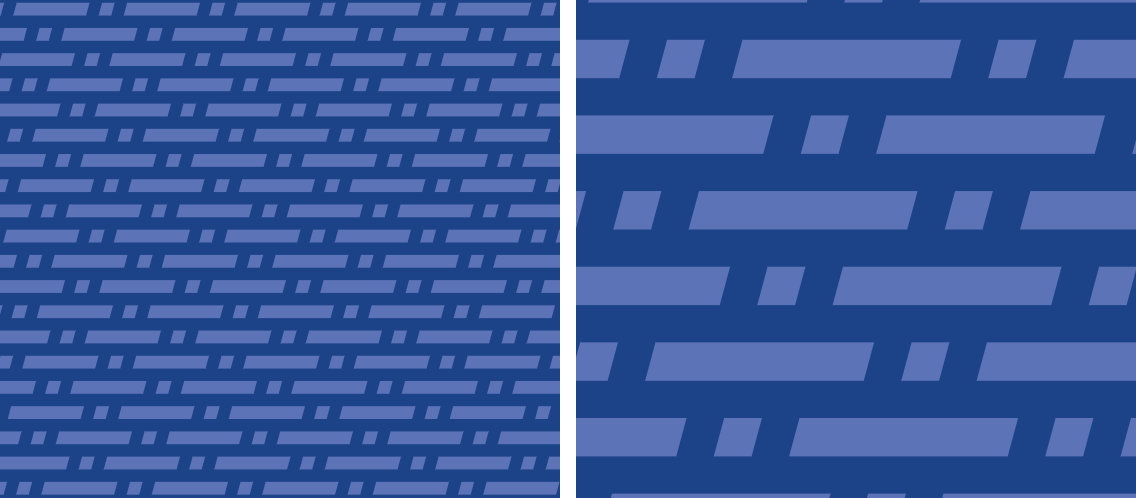
Left: the whole. Right: its middle third, enlarged.
Give the GLSL for this pattern, as a WebGL 2 fragment shader.

```glsl
#version 300 es
precision highp float;
// Staggered rows of slanted long bars and short dashes, periwinkle on navy.

uniform vec2 u_resolution;
out vec4 fragColor;

const vec3 NAVY = vec3(0.11, 0.26, 0.53);
const vec3 PERIWINKLE = vec3(0.36, 0.45, 0.72);

// Lengths are in row pitches; the canvas height holds ROWS of them.
const float ROWS = 19.75;
const float FIRST_ROW_Y = 0.387;   // centre of the bottom row
const float FIRST_BAR_X = 3.148;   // centre of a bar in the bottom row
const float PERIOD = 4.382;        // bar to bar along a row
const float ROW_SHIFT = -1.9035;   // sideways step per row going up
const float LEAN = 0.27;           // horizontal run per unit of height
const float HALF_HEIGHT = 0.254;
const float HALF_BAR = 1.445;
const float HALF_DASH = 0.25;

// Signed distance to a parallelogram with level top and bottom edges.
float slantedBar(vec2 p, vec2 halfSize, float lean) {
    float side = (abs(p.x - lean * p.y) - halfSize.x) / sqrt(1.0 + lean * lean);
    return max(side, abs(p.y) - halfSize.y);
}

// Offset from the nearest multiple of the period.
float repeatCentred(float x, float period) {
    return x - period * floor(x / period + 0.5);
}

// Distance to the bars and the dashes halfway between them.
float barRow(vec2 p, float period) {
    vec2 barPos = vec2(repeatCentred(p.x, period), p.y);
    vec2 dashPos = vec2(repeatCentred(p.x - 0.5 * period, period), p.y);
    float bar = slantedBar(barPos, vec2(HALF_BAR, HALF_HEIGHT), LEAN);
    float dash = slantedBar(dashPos, vec2(HALF_DASH, HALF_HEIGHT), LEAN);
    return min(bar, dash);
}

void main() {
    float pixel = ROWS / u_resolution.y;
    vec2 p = gl_FragCoord.xy * pixel - vec2(FIRST_BAR_X, FIRST_ROW_Y);

    // Move into the local frame of the nearest row.
    float row = floor(p.y + 0.5);
    vec2 local = p - row * vec2(ROW_SHIFT, 1.0);

    // Cover each pixel by how far it lies inside the edge.
    float coverage = clamp(0.5 - barRow(local, PERIOD) / pixel, 0.0, 1.0);
    fragColor = vec4(mix(NAVY, PERIWINKLE, coverage), 1.0);
}
```
